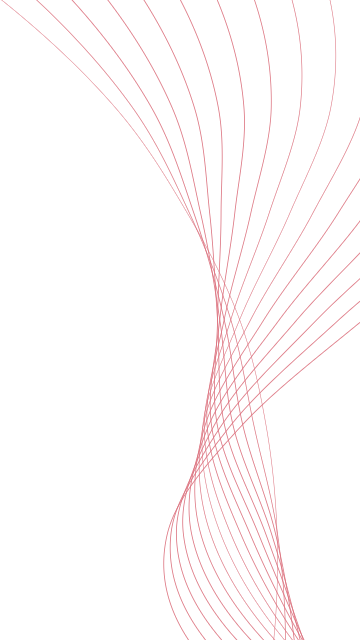
Write a Shadertoy shader that draws this background.

```glsl
// A ribbon of thin rose strands that fans out, twists and crosses on white.
// Each strand is x = cubic(strand index); the cubic's coefficients glide
// down the canvas along a Catmull-Rom spline, so all strands share one form.

#define STRANDS 17
#define LINE_WIDTH 1.0
#define LINE_OPACITY 0.95
#define ROSE vec3(0.86, 0.44, 0.49)
#define PAPER vec3(1.0)
#define DESIGN_SIZE vec2(434.0, 768.0)
#define KNOT_SPACING 128.0

// Offset, spread, bend and skew of the fan at evenly spaced heights,
// with one extra knot beyond each end of the canvas.
const vec4 FAN[9] = vec4[9](
    vec4(-182.0, 67.0, -0.94, 0.0),
    vec4(2.0, 42.0, 0.22, 0.0),
    vec4(138.0, 20.0, 1.0, 0.0),
    vec4(226.0, 1.1, 1.4, 0.0),
    vec4(289.0, -12.0, 1.33, 0.0),
    vec4(321.0, -15.24, 0.64, 0.012),
    vec4(334.0, 2.0, -1.609, 0.0605),
    vec4(330.0, 16.0, -1.894, 0.0308),
    vec4(309.0, 27.0, -0.21, -0.077));

// Fan coefficients at a depth measured from the top edge.
vec4 fanAt(float depth) {
    float u = depth / KNOT_SPACING;
    int k = int(clamp(floor(u), 0.0, 5.0));
    float t = u - float(k);
    vec4 a = FAN[k], b = FAN[k + 1], c = FAN[k + 2], d = FAN[k + 3];
    return b + 0.5 * t * (c - a
        + t * (2.0 * a - 5.0 * b + 4.0 * c - d
        + t * (3.0 * (b - c) + d - a)));
}

// Share of a one-pixel box covered by a stroke at signed distance d.
float strokeCoverage(float d, float width) {
    float h = 0.5 * width;
    return clamp(min(d + 0.5, h) - max(d - 0.5, -h), 0.0, 1.0);
}

void mainImage(out vec4 fragColor, in vec2 fragCoord) {
    vec2 p = fragCoord / iResolution.xy * DESIGN_SIZE;
    float depth = DESIGN_SIZE.y - p.y;
    float pixelsPerUnit = iResolution.y / DESIGN_SIZE.y;

    vec4 fan = fanAt(depth);
    vec4 fanSlope = fanAt(depth + 0.5) - fanAt(depth - 0.5);

    vec3 color = PAPER;
    for (int n = 0; n < STRANDS; n++) {
        float i = float(n);
        vec4 powers = vec4(1.0, i, i * i, i * i * i);

        // Horizontal offset turned into distance across the strand.
        float slope = dot(fanSlope, powers);
        float dist = (p.x - dot(fan, powers)) / sqrt(1.0 + slope * slope);

        // The first strand and those near the upper right are finer.
        float fineness = 0.35 * exp(-i * i)
                       + 0.3 * exp(-0.5 * (i - 9.0) * (i - 9.0));
        float width = LINE_WIDTH * (1.0 - fineness);
        float ink = strokeCoverage(dist * pixelsPerUnit, width * pixelsPerUnit);
        color = mix(color, ROSE, ink * LINE_OPACITY);
    }
    fragColor = vec4(color, 1.0);
}
```
